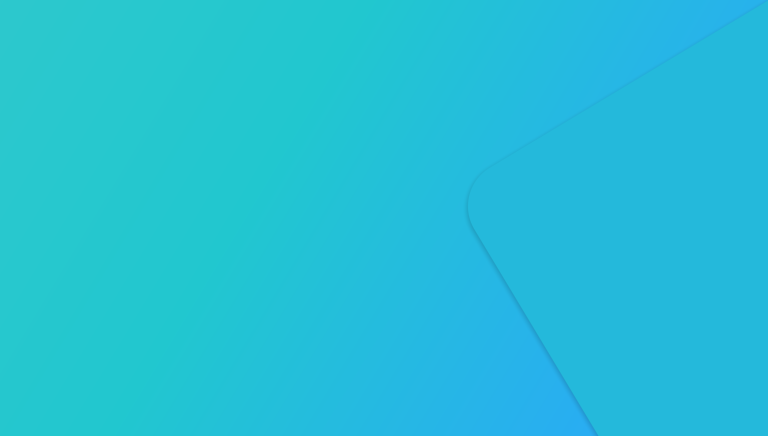
Give the GLSL for this background, as a WebGL 1 fragment shader.

```glsl
precision highp float;
// A diagonal teal-to-blue gradient with a flat, tilted panel at the right.
// The panel is the signed distance to one rounded right-angled corner,
// with a soft shadow dropped slightly below it. Unit: canvas height.

uniform vec2 u_resolution;

const vec3 MINT  = vec3(0.175, 0.786, 0.804);
const vec3 TEAL  = vec3(0.130, 0.780, 0.812);
const vec3 BLUE  = vec3(0.160, 0.678, 0.950);
const vec3 PANEL = vec3(0.141, 0.725, 0.857);

const float TILT = 0.541;                        // radians
const float TEAL_STOP = 0.727;
const float BLUE_STOP = 1.674;

const vec2  CORNER_CENTER = vec2(1.1764, 0.527);
const float CORNER_RADIUS = 0.1032;

const float SHADOW_DROP = 0.005;
const float SHADOW_BLUR = 0.013;
const float SHADOW_ALPHA = 0.22;

// Three-stop gradient running from the top left to the lower right.
vec3 backdrop(vec2 p) {
    float t = dot(vec2(p.x, 1.0 - p.y), vec2(cos(TILT), sin(TILT)));
    vec3 color = mix(MINT, TEAL, clamp(t / TEAL_STOP, 0.0, 1.0));
    float blueness = clamp((t - TEAL_STOP) / (BLUE_STOP - TEAL_STOP), 0.0, 1.0);
    return mix(color, BLUE, blueness);
}

// Signed distance to the rounded corner, negative inside the panel.
float panelDistance(vec2 p) {
    vec2 along = vec2(cos(TILT), sin(TILT));
    vec2 across = vec2(along.y, -along.x);
    vec2 q = p - CORNER_CENTER;
    vec2 outward = -vec2(dot(q, along), dot(q, across));
    return length(max(outward, 0.0))
         + min(max(outward.x, outward.y), 0.0) - CORNER_RADIUS;
}

// Coverage of the panel with an edge of the given half width.
float coverage(float dist, float halfWidth) {
    return 1.0 - smoothstep(-halfWidth, halfWidth, dist);
}

void main() {
    vec2 p = gl_FragCoord.xy / u_resolution.y;
    float pixel = 1.0 / u_resolution.y;

    vec3 color = backdrop(p);

    // Soft shadow, then the flat panel over it
    float shadow = coverage(panelDistance(p + vec2(0.0, SHADOW_DROP)), SHADOW_BLUR);
    color *= 1.0 - SHADOW_ALPHA * shadow;
    color = mix(color, PANEL, coverage(panelDistance(p), 0.75 * pixel));

    gl_FragColor = vec4(color, 1.0);
}
```
